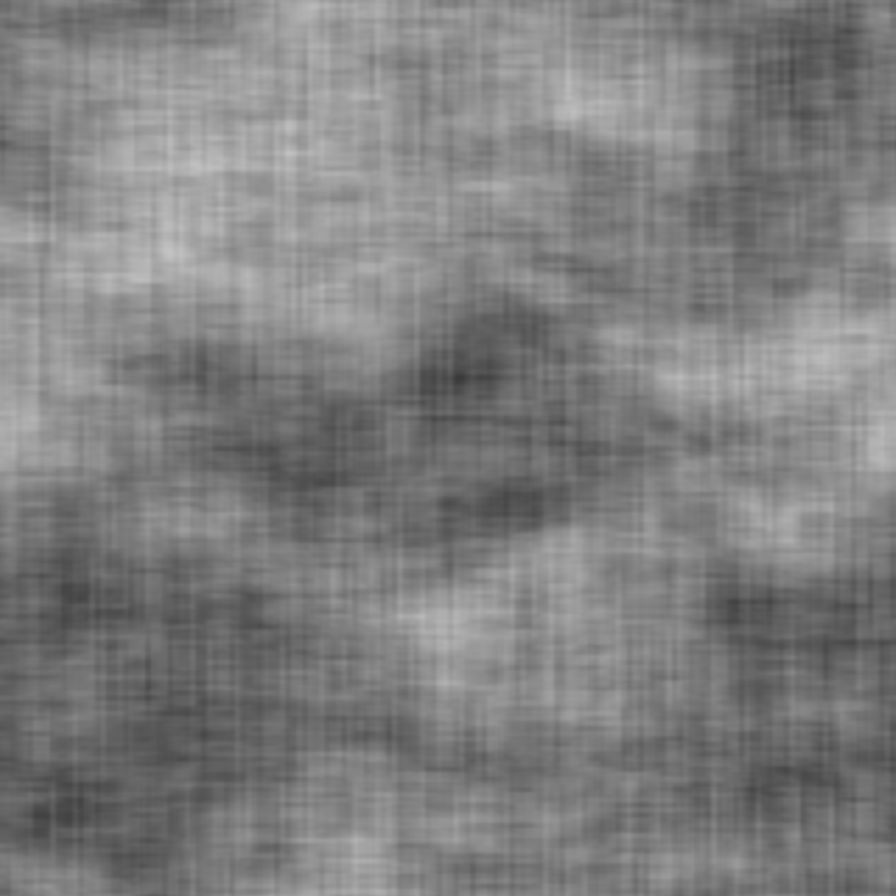
Write a WebGL 2 fragment shader that draws this texture.

```glsl
#version 300 es
precision highp float;
precision highp int;
// Soft grey clouds, drawn out sideways, over a faint cloth of crossed threads.
// Layered sines set the broad light and dark, wrapped value noise adds clouds,
// and strongly stretched noise adds the threads. Everything repeats at the edges.

uniform vec2 u_resolution;
out vec4 fragColor;

const float TAU = 6.2831853;

const float BASE_GREY = 0.5;
const float DARKEST = 0.13;
const float LIGHTEST = 0.82;

const float BROAD_VERTICAL = 0.075;     // light above, dark below
const float BROAD_DIAGONAL = 0.025;

const ivec2 CLOUD_CELLS = ivec2(3, 5);  // cells of the coarsest layer
const int CLOUD_LAYERS = 6;
const float CLOUD_CONTRAST = 0.17;
const float CLOUD_GAIN = 0.58;
const float WARP = 0.012;               // gentle tilt of the cloud bands

const ivec2 WARP_THREADS = ivec2(80, 6);   // upright threads
const ivec2 WEFT_THREADS = ivec2(12, 88);  // level threads
const float THREAD_CONTRAST = 0.03;

// Integer hash of a cell, from -1 to 1.
float hashCell(ivec2 cell, int seed) {
    uint h = uint(cell.x) * 374761393u + uint(cell.y) * 668265263u
           + uint(seed) * 2246822519u;
    h = (h ^ (h >> 15)) * 2246822519u;
    h = (h ^ (h >> 13)) * 3266489917u;
    h ^= h >> 16;
    return float(h >> 8) / 8388608.0 - 1.0;
}

ivec2 wrapCell(ivec2 cell, ivec2 cells) {
    return ((cell % cells) + cells) % cells;
}

// Smooth value noise that wraps after the given number of cells.
float wrappedNoise(vec2 uv, ivec2 cells, int seed) {
    vec2 offset = vec2(hashCell(ivec2(7, 3), seed), hashCell(ivec2(2, 9), seed));
    vec2 p = uv * vec2(cells) + offset;
    ivec2 corner = ivec2(floor(p));
    vec2 f = fract(p);
    f = f * f * f * (f * (f * 6.0 - 15.0) + 10.0);
    float a = hashCell(wrapCell(corner, cells), seed);
    float b = hashCell(wrapCell(corner + ivec2(1, 0), cells), seed);
    float c = hashCell(wrapCell(corner + ivec2(0, 1), cells), seed);
    float d = hashCell(wrapCell(corner + ivec2(1, 1), cells), seed);
    return mix(mix(a, b, f.x), mix(c, d, f.x), f.y);
}

float broadShade(vec2 uv) {
    return BROAD_VERTICAL * sin(TAU * (uv.y - 0.5))
         + BROAD_DIAGONAL * cos(TAU * (uv.x + uv.y - 0.5));
}

float clouds(vec2 uv) {
    vec2 bent = uv + WARP * vec2(sin(TAU * (2.0 * uv.y + uv.x)),
                                 sin(TAU * (2.0 * uv.x + uv.y)));
    float sum = 0.0;
    float weight = 1.0;
    ivec2 cells = CLOUD_CELLS;
    for (int i = 0; i < CLOUD_LAYERS; i++) {
        sum += weight * wrappedNoise(bent, cells, 11 + i);
        weight *= CLOUD_GAIN;
        cells *= 2;
    }
    return sum;
}

// Coarse and fine threads in both directions.
float weave(vec2 uv) {
    float sum = 0.0;
    for (int i = 1; i <= 2; i++) {
        sum += wrappedNoise(uv, WARP_THREADS * i, 40 + i);
        sum += wrappedNoise(uv, WEFT_THREADS * i, 50 + i);
    }
    return sum;
}

void main() {
    vec2 uv = gl_FragCoord.xy / u_resolution;
    float grey = BASE_GREY + broadShade(uv)
               + CLOUD_CONTRAST * clouds(uv)
               + THREAD_CONTRAST * weave(uv);
    fragColor = vec4(vec3(clamp(grey, DARKEST, LIGHTEST)), 1.0);
}
```
